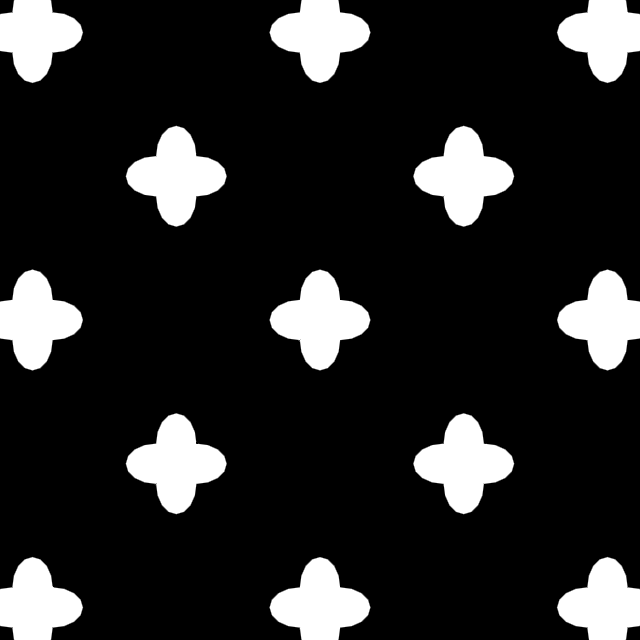
Write a three.js fragment shader that draws this pattern.

```glsl
varying vec2 vUv;

const float PI = 3.14159265;
const vec3 GROUND_COLOR = vec3(0.0);
const vec3 FLOWER_COLOR = vec3(1.0);
const float PITCH = 0.4492;         // spacing of flowers along a row
const float PETAL_RADIUS = 0.0315;  // half width of a petal
const float PETAL_STRETCH = 1.5;    // petal length relative to its width
const float PETAL_SIDES = 16.0;

// Regular polygon of unit circumradius, with a vertex on the x axis
float unitPolygon(vec2 p, float sides) {
  float sector = 2.0 * PI / sides;
  float angle = atan(p.y, p.x + 1e-6);
  float fromMiddle = mod(angle, sector) - 0.5 * sector;
  return length(p) * cos(fromMiddle) - cos(0.5 * sector);
}

// Faceted ellipse pushed outward along y
float petal(vec2 p, float radius, float stretch, float sides) {
  vec2 local = (p - vec2(0.0, radius)) / vec2(radius, radius * stretch);
  return radius * unitPolygon(local, sides);
}

// Four petals joined at the centre, folded into one quadrant
float flower(vec2 p, float radius, float stretch, float sides) {
  vec2 q = abs(p);
  return min(petal(q, radius, stretch, sides),
             petal(q.yx, radius, stretch, sides));
}

// Offset from the nearest point of a square grid
vec2 gridCell(vec2 p, float pitch) {
  return (fract(p / pitch + 0.5) - 0.5) * pitch;
}

float coverage(float d) {
  return clamp(0.5 - d / max(fwidth(d), 1e-5), 0.0, 1.0);
}

void main() {
  vec2 p = vUv - 0.5;

  // Two square grids, the second shifted by half a pitch
  float d = 1.0;
  for (int i = 0; i < 2; i++) {
    vec2 cell = gridCell(p - 0.5 * PITCH * float(i), PITCH);
    d = min(d, flower(cell, PETAL_RADIUS, PETAL_STRETCH, PETAL_SIDES));
  }

  gl_FragColor = vec4(mix(GROUND_COLOR, FLOWER_COLOR, coverage(d)), 1.0);
}
```
